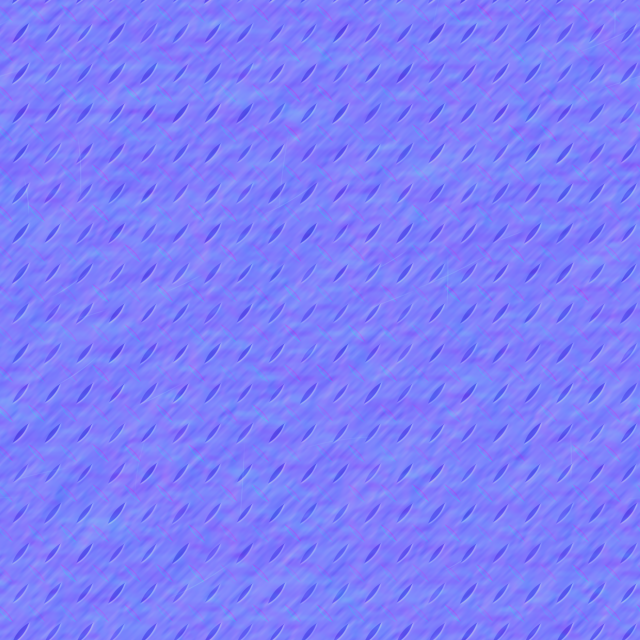
Give the GLSL for this texture map, as a WebGL 1 fragment shader.

```glsl
precision highp float;
// Tangent-space normal map of worn tread plate: raised lens-shaped bars in two
// crossing directions on a 20 by 16 grid, over finely dented, diagonally grained
// metal with scratches. Slopes are summed, then packed as a normal (green down).

uniform vec2 u_resolution;

const vec2 GRID = vec2(20.0, 16.0);        // repeats across and down
const vec2 RISING_CENTER = vec2(0.64, 0.17);   // bar centres, in cell units
const vec2 FALLING_CENTER = vec2(0.14, 0.67);
const float BAR_ANGLE = 0.89;
const float BAR_HALF_LENGTH = 0.0200;
const float BAR_HALF_WIDTH = 0.0036;
const float FACE_SLOPE = 0.36;
const float FACE_SOFTNESS = 0.0012;
const float RIM_SLOPE = 0.27;
const float RIM_WIDTH = 0.0013;
const float FALLING_SLOPE = 0.20;
const float GRAIN_STRENGTH = 0.022;
const float DENT_STRENGTH = 0.028;
const float OCTAVE_GAIN = 1.5;             // slope growth towards fine detail
const float SCRATCH_SLOPE = 0.17;
const float SCRATCH_WIDTH = 0.0010;
const int SCRATCH_COUNT = 26;
const float SLOPE_STEP = 0.0008;
const float BLUE_LEVEL = 0.99;

float hash(vec2 p) {
  return fract(sin(dot(p, vec2(127.1, 311.7))) * 43758.5);
}

// Value noise that wraps after a whole number of lattice cells.
float wrapNoise(vec2 p, vec2 period, float seed) {
  vec2 i = floor(p);
  vec2 f = p - i;
  f = f * f * f * (f * (f * 6.0 - 15.0) + 10.0);
  vec2 a = mod(i, period) + seed;
  vec2 b = mod(i + 1.0, period) + seed;
  return mix(mix(hash(a), hash(vec2(b.x, a.y)), f.x),
             mix(hash(vec2(a.x, b.y)), hash(b), f.x), f.y);
}

// Dents plus grain stretched along the rising diagonal.
float plateHeight(vec2 uv) {
  vec2 diagonal = vec2(uv.x - uv.y, uv.x + uv.y);
  vec2 grainFreq = vec2(13.0, 5.0);
  vec2 dentFreq = vec2(6.0, 9.0);
  float gain = 1.0;
  float h = 0.0;
  for (int i = 0; i < 4; i++) {
    float seed = float(i) * 7.3;
    h += gain * GRAIN_STRENGTH / grainFreq.x
       * wrapNoise(diagonal * grainFreq, grainFreq, seed);
    h += gain * DENT_STRENGTH / dentFreq.y
       * wrapNoise(uv * dentFreq, dentFreq, seed + 41.7);
    grainFreq *= 2.0;
    dentFreq *= 2.0;
    gain *= OCTAVE_GAIN;
  }
  return h;
}

vec2 plateSlope(vec2 uv) {
  float h = plateHeight(uv);
  float dx = plateHeight(uv + vec2(SLOPE_STEP, 0.0)) - h;
  float dy = plateHeight(uv + vec2(0.0, SLOPE_STEP)) - h;
  return vec2(-dx, dy) / SLOPE_STEP;
}

// Returns position along and across the nearest bar, and its random value.
vec3 barFrame(vec2 uv, vec2 center, float angle) {
  vec2 g = uv * GRID - center;
  vec2 cell = floor(g + 0.5);
  vec2 d = (g - cell) / GRID;
  vec2 dir = vec2(cos(angle), sin(angle));
  return vec3(dot(d, dir), dot(d, vec2(dir.y, -dir.x)), hash(mod(cell, GRID) + center));
}

float line(float distance, float width) {
  float t = distance / width;
  return exp(-t * t);
}

// Rising bars: a soft face turned away and a thin bright lower-right rim.
vec2 risingBars(vec2 uv, float soft) {
  vec3 bar = barFrame(uv, RISING_CENTER, BAR_ANGLE);
  float t = bar.x / (BAR_HALF_LENGTH * mix(0.88, 1.06, bar.z));
  float halfWidth = BAR_HALF_WIDTH * mix(0.8, 1.1, bar.z) * (1.0 - t * t);
  float edge = max(FACE_SOFTNESS, soft);
  float face = smoothstep(-edge, edge, halfWidth - abs(bar.y));
  float ends = 1.0 - smoothstep(0.8, 1.2, abs(t));
  float rim = line(bar.y - max(halfWidth, 0.0) - RIM_WIDTH, max(RIM_WIDTH, soft)) * ends;
  float wear = mix(0.7, 1.1, fract(bar.z * 17.0));
  return vec2(0.95, 1.05) * wear * (RIM_SLOPE * rim - FACE_SLOPE * face);
}

// Falling bars: two thin flanks, cool at lower left and pink at upper right.
vec2 fallingBars(vec2 uv, float soft) {
  vec3 bar = barFrame(uv, FALLING_CENTER, -BAR_ANGLE + 0.08);
  float t = bar.x / BAR_HALF_LENGTH;
  float halfWidth = BAR_HALF_WIDTH * 0.85 * max(1.0 - t * t, 0.0);
  float ends = 1.0 - smoothstep(0.75, 1.05, abs(t));
  float width = max(RIM_WIDTH * 0.8, soft);
  float flanks = line(bar.y + halfWidth, width) - line(bar.y - halfWidth, width);
  return vec2(1.0, -1.0) * flanks * ends * FALLING_SLOPE * mix(0.5, 1.1, bar.z);
}

// Faint curved scratches, mostly shallow, every third one steep.
vec2 scratches(vec2 uv, float soft) {
  float sum = 0.0;
  for (int i = 0; i < SCRATCH_COUNT; i++) {
    float id = float(i);
    vec2 d = uv - vec2(hash(vec2(id, 3.1)), hash(vec2(id, 8.7)));
    d -= floor(d + 0.5);
    float pick = hash(vec2(id, 5.9));
    float angle = mod(id, 3.0) < 0.5 ? 1.3 + 0.4 * pick : 0.05 + 0.6 * pick;
    vec2 dir = vec2(cos(angle), sin(angle));
    float along = dot(d, dir);
    float across = dot(d, vec2(-dir.y, dir.x)) - (pick - 0.5) * 4.0 * along * along;
    float reach = mix(0.025, 0.085, hash(vec2(id, 12.3)));
    float fade = 1.0 - smoothstep(0.3, 1.0, abs(along) / reach);
    sum += line(across, max(SCRATCH_WIDTH, soft)) * fade * mix(0.3, 1.0, pick);
  }
  return vec2(0.4, 1.0) * SCRATCH_SLOPE * min(sum, 1.2);
}

void main() {
  vec2 uv = gl_FragCoord.xy / u_resolution;
  float soft = max(0.0008, 0.6 / u_resolution.y);
  vec2 slope = plateSlope(uv) + risingBars(uv, soft) + fallingBars(uv, soft)
             + scratches(uv, soft);
  vec3 normal = normalize(vec3(slope, 1.0));
  gl_FragColor = vec4((normal * 0.5 + 0.5) * vec3(1.0, 1.0, BLUE_LEVEL), 1.0);
}
```
